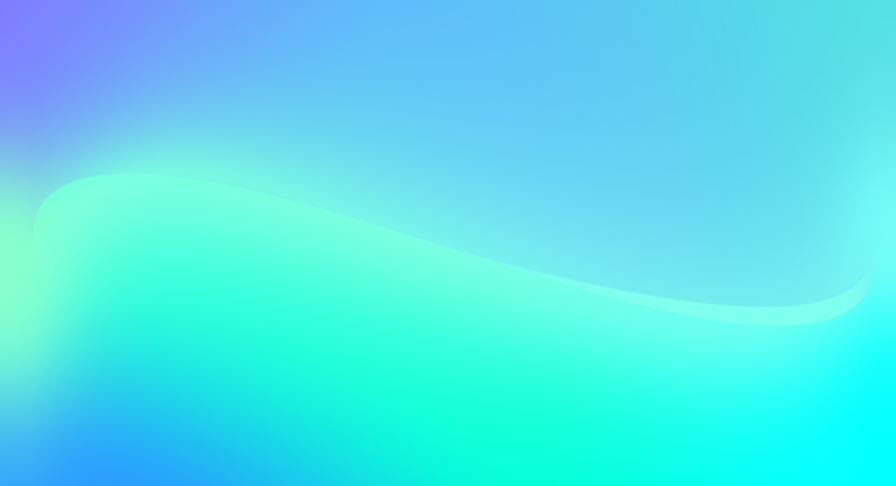
A Shadertoy shader for this background:

```glsl
// A soft two-part gradient split by a lazy S-shaped wave.
// Each side blends its own hues across the canvas, then a pale glow
// follows the wave, with a thin crescent and two glows at the sides.

#define WAVE_MID vec2(0.5065, 0.4865)
#define WAVE_HALF_WIDTH 0.4705
#define WAVE_HEIGHT 0.2776
#define WAVE_ROUNDNESS 0.347
#define CRESCENT_SIZE 0.042
#define UPPER_GLOW vec2(0.13, 0.31)
#define LOWER_GLOW vec2(0.28, 0.17)

const vec3 PURPLE = vec3(0.51, 0.47, 1.00);
const vec3 SKY    = vec3(0.36, 0.73, 0.98);
const vec3 TEAL   = vec3(0.31, 0.88, 0.88);
const vec3 BLUE   = vec3(0.15, 0.60, 1.00);
const vec3 GREEN  = vec3(0.00, 1.00, 0.84);
const vec3 CYAN   = vec3(0.00, 1.00, 1.00);
const vec3 LIME   = vec3(0.53, 1.00, 0.80);
const vec3 ICE    = vec3(0.45, 1.00, 0.98);
const vec3 PALE   = vec3(0.50, 1.00, 0.93);

// Bell-shaped falloff
float bell(float d, float size) {
    d /= size;
    return exp(-d * d);
}

// Falloff with a sharper peak and a longer tail
float halo(float d, float size, float power) {
    return exp(-pow(abs(d) / size, power));
}

// Position along the wave, -1 at its left end and 1 at its right end
float wavePosition(float x) {
    return clamp((x - WAVE_MID.x) / WAVE_HALF_WIDTH, -1.0, 1.0);
}

// Crisp wave, with steep rounded ends
float waveEdge(float x) {
    float s = wavePosition(x);
    return WAVE_MID.y - WAVE_HEIGHT * s * pow(max(1.0 - s * s, 0.0), WAVE_ROUNDNESS);
}

// Gentler wave that guides the glow
float waveRidge(float x) {
    float s = wavePosition(x);
    return WAVE_MID.y - 0.29 * s * (1.0 - s * s * s * s);
}

// Antialiased coverage for positive distances
float cover(float d) {
    float w = max(fwidth(d), 0.0005);
    return smoothstep(-w, w, d);
}

vec3 upperField(vec2 p, float ridgeDistance) {
    float depth = 1.0 - p.y;
    vec3 base = mix(PURPLE, SKY, smoothstep(-0.1, 0.5, p.x + 0.3 * depth));
    base = mix(base, TEAL, smoothstep(0.45, 1.05, p.x - 0.25 * depth));
    vec3 glow = mix(vec3(0.47, 0.98, 0.88), vec3(0.46, 0.94, 0.94), smoothstep(0.15, 0.7, p.x));
    float size = mix(UPPER_GLOW.x, UPPER_GLOW.y, smoothstep(0.1, 0.75, p.x));
    return mix(base, glow, halo(ridgeDistance, size, 1.25));
}

vec3 lowerField(vec2 p, float ridgeDistance) {
    vec3 base = mix(BLUE, GREEN, smoothstep(0.1, 0.6, p.x + 1.15 * p.y * (1.0 - p.x)));
    base = mix(base, CYAN, smoothstep(0.58, 0.95, p.x));
    vec3 glow = mix(vec3(0.48, 1.0, 0.88), vec3(0.41, 1.0, 0.95), smoothstep(0.4, 0.9, p.x));
    float size = mix(LOWER_GLOW.x, LOWER_GLOW.y, smoothstep(0.2, 0.9, p.x));
    return mix(base, glow, halo(ridgeDistance, size, 1.5));
}

void mainImage(out vec4 fragColor, in vec2 fragCoord) {
    vec2 p = fragCoord / iResolution.xy;
    float edge = waveEdge(p.x);
    float ridgeDistance = p.y - waveRidge(p.x);

    // Upper field, crescent, lower field
    float crescentEdge = edge + CRESCENT_SIZE * smoothstep(0.45, 0.95, p.x);
    float crescentFade = smoothstep(0.35, 0.7, p.x) * (1.0 - smoothstep(0.95, 0.985, p.x));
    vec3 color = upperField(p, ridgeDistance);
    color = mix(color, PALE, cover(crescentEdge - p.y) * crescentFade);
    color = mix(color, lowerField(p, ridgeDistance), cover(edge - p.y));

    // Glows at the left and right sides
    float limeHeight = p.y < 0.46 ? 0.28 : 0.21;
    color = mix(color, LIME, bell(p.y - 0.46, limeHeight) * bell(p.x, 0.08));
    color = mix(color, ICE, 0.85 * bell(p.y - 0.53, 0.17) * bell(1.0 - p.x, 0.06));

    fragColor = vec4(color, 1.0);
}
```
